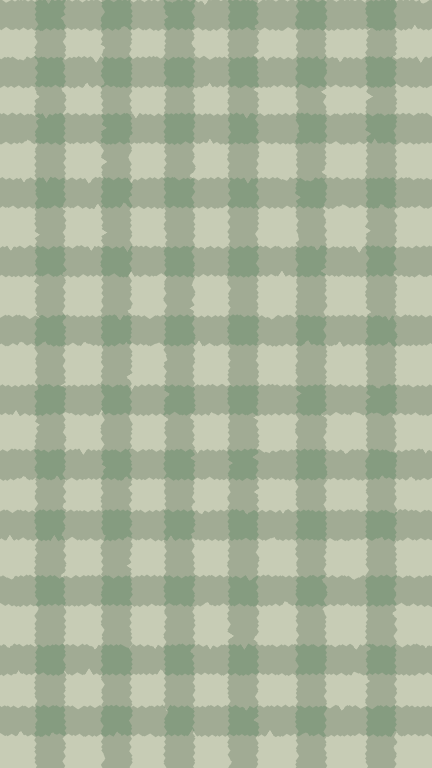
This pattern is drawn by a Shadertoy shader. Its source:

```glsl
// Sage gingham: translucent torn-edge bands crossing on a pale ground, unevenly spaced.

// Lengths are in canvas widths, measured from the top left.
const vec3 GROUND = vec3(0.78, 0.80, 0.71);
const vec3 BAND = vec3(0.63, 0.67, 0.58);
const vec3 CROSSING = vec3(0.52, 0.61, 0.50);
const int COLUMNS = 6;
const int ROWS = 12;
const vec2 FIRST = vec2(0.1157, 0.0313);   // centre of the first column and row
const vec2 PITCH = vec2(0.1535, 0.1488);   // mean spacing
const float HALF_WIDTH = 0.0338;
const float SCALLOPS = 72.0;               // scallops per canvas width
const float ROUGHNESS = 0.0085;
const float WOBBLE = 0.0010;
const float NICK_SPACING = 0.085;
const float NICK_CHANCE = 0.35;
const float NICK_DEPTH = 0.0085;
const float NICK_RADIUS = 0.0085;

float hash(float n, float seed) {
    return fract(sin(n * 127.1 + seed * 311.7) * 4375.85);
}

// Distance to the nearest of a row of jittered points.
float cellular(float t, float seed) {
    float cell = floor(t);
    float nearest = 1.0;
    for (int k = -1; k <= 1; k++) {
        float id = cell + float(k);
        nearest = min(nearest, abs(t - id - hash(id, seed)));
    }
    return nearest;
}

// Rare pointed bites out of an edge.
float nick(float t, float seed) {
    float id = floor(t / NICK_SPACING);
    float center = (id + 0.2 + 0.6 * hash(id, seed + 5.3)) * NICK_SPACING;
    float bite = max(0.0, 1.0 - abs(t - center) / NICK_RADIUS);
    return bite * step(hash(id, seed + 9.1), NICK_CHANCE);
}

// How far a torn edge strays outward at position t along it.
float tornEdge(float t, float seed) {
    float scallop = ROUGHNESS * (0.27 - cellular(t * SCALLOPS, seed));
    float wave = WOBBLE * (sin(t * 47.0 + seed * 2.3) + 0.6 * sin(t * 113.0 + seed * 4.1));
    return scallop + wave - NICK_DEPTH * nick(t, seed);
}

// Coverage of one band, given the distance across from its centre line.
float bandCoverage(float across, float along, float seed, float pixel) {
    float side = across < 0.0 ? 0.0 : 0.5;
    float d = abs(across) - HALF_WIDTH - tornEdge(along, seed + side);
    return 1.0 - smoothstep(-pixel, pixel, d);
}

// Layered sines drift the bands away from an even pitch.
float columnCenter(float i) {
    return FIRST.x + PITCH.x * i - 0.0056 + 0.0076 * cos(1.2 * i - 0.6);
}

float rowCenter(float j) {
    float drift = 0.0150 * cos(0.57 * j - 4.73)
                + 0.0093 * cos(1.20 * j - 0.30)
                + 0.0037 * cos(1.82 * j + 0.09);
    return FIRST.y + PITCH.y * j - 0.0097 + drift;
}

void mainImage(out vec4 fragColor, in vec2 fragCoord) {
    vec2 p = vec2(fragCoord.x, iResolution.y - fragCoord.y) / iResolution.x;
    float pixel = 0.75 / iResolution.x;

    float column = 0.0;
    for (int i = 0; i < COLUMNS; i++) {
        float n = float(i);
        column = max(column, bandCoverage(p.x - columnCenter(n), p.y, n + 1.0, pixel));
    }

    float row = 0.0;
    for (int j = 0; j < ROWS; j++) {
        float n = float(j);
        row = max(row, bandCoverage(p.y - rowCenter(n), p.x, n + 31.0, pixel));
    }

    // Overlapping bands deepen to the crossing colour.
    vec3 color = mix(mix(GROUND, BAND, column), mix(BAND, CROSSING, column), row);
    fragColor = vec4(color, 1.0);
}
```
